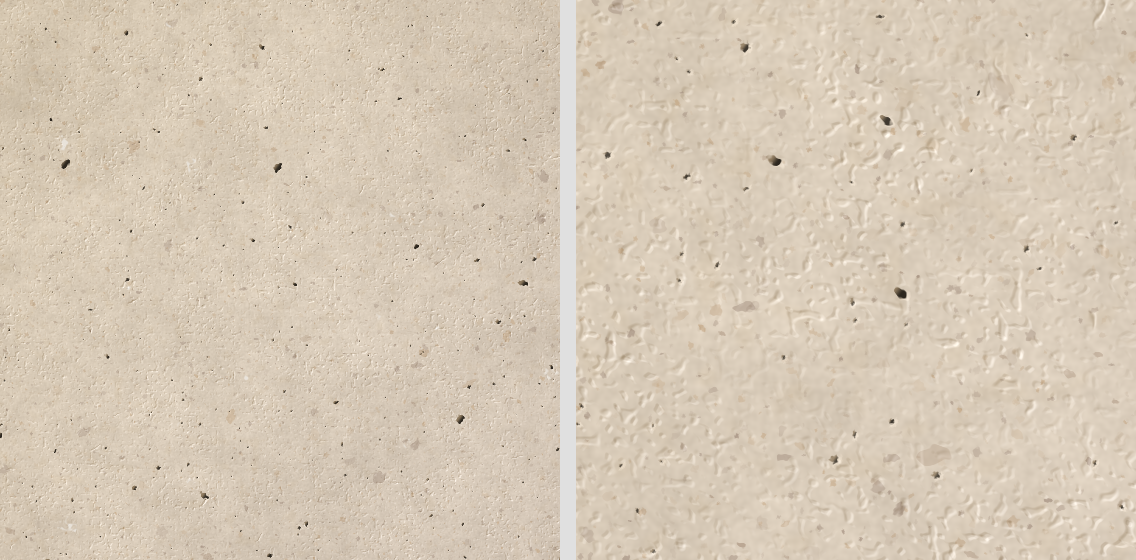
Left, the full canvas; right, a detail of the centre.
Reproduce this texture procedurally as a Shadertoy shader.

```glsl
// Pale honed limestone with faint shell grains, fine pitting and scattered dark pores.

vec2 hash2(vec2 p) {
    vec3 q = fract(p.xyx * vec3(0.1031, 0.1030, 0.0973));
    q += dot(q, q.yzx + 33.33);
    return fract((q.xx + q.yz) * q.zy);
}

mat2 rotation(float a) {
    return mat2(cos(a), sin(a), -sin(a), cos(a));
}

float cornerSlope(vec2 corner, vec2 offset) {
    float a = 6.2832 * hash2(corner).x;
    return dot(vec2(cos(a), sin(a)), offset);
}

float gradientNoise(vec2 p) {
    vec2 i = floor(p), f = fract(p);
    vec2 u = f * f * f * (f * (f * 6.0 - 15.0) + 10.0);
    vec2 e = vec2(1.0, 0.0);
    return mix(mix(cornerSlope(i, f), cornerSlope(i + e, f - e), u.x),
               mix(cornerSlope(i + e.yx, f - e.yx), cornerSlope(i + 1.0, f - 1.0), u.x), u.y);
}

// Nearest irregular grain: x = distance, y = random id, zw = offset in radii
vec4 nearestGrain(vec2 p, float cells, float share, vec2 radii, float seed) {
    vec4 best = vec4(1.0, 0.0, 0.0, 0.0);
    for (int j = -1; j <= 1; j++)
    for (int i = -1; i <= 1; i++) {
        vec2 cell = floor(p * cells) + vec2(i, j);
        vec2 place = hash2(cell + seed), kind = hash2(cell + seed + 71.3);
        if (kind.x > share) continue;
        float radius = mix(radii.x, radii.y, kind.y * kind.y);
        float id = fract(place.x * 17.0 + place.y * 31.0);
        vec2 offset = p - (cell + place) / cells;
        vec2 q = rotation(6.2832 * id) * offset;
        q.y *= 1.0 + 1.1 * fract(id * 5.0);
        float d = length(q) - radius * (1.0 + 0.8 * gradientNoise(offset / radius * 1.3 + place * 40.0));
        if (d < best.x) best = vec4(d, id, offset / radius);
    }
    return best;
}

float coverage(float d, float softness) {
    float w = max(softness, 0.7 / iResolution.y);
    return smoothstep(w, -w, d);
}

vec3 addGrains(vec3 color, vec4 grain, float strength) {
    vec3 tint = mix(vec3(0.76, 0.64, 0.50), vec3(0.62, 0.54, 0.48), smoothstep(0.3, 0.7, grain.y));
    float opacity = strength * mix(0.2, 1.0, pow(fract(grain.y * 7.0), 2.0));
    return mix(color, tint, opacity * coverage(grain.x, 0.0008));
}

float pitHeight(vec2 p) {
    return smoothstep(0.2, 0.45, gradientNoise(p * 120.0))
         + 0.8 * smoothstep(0.2, 0.45, gradientNoise(p * 200.0 + 37.0));
}

// Short curved shell edges, lit on one flank and shaded on the other
float shellRelief(vec2 p, vec2 light) {
    float relief = 0.0;
    for (int j = -1; j <= 1; j++)
    for (int i = -1; i <= 1; i++) {
        vec2 cell = floor(p * 15.0) + vec2(i, j);
        vec2 place = hash2(cell + 211.0), kind = hash2(cell + 307.0);
        if (kind.x > 0.4) continue;
        mat2 turn = rotation(6.2832 * kind.y);
        vec2 q = turn * (p - (cell + place) / 15.0);
        float span = mix(0.006, 0.02, place.x * place.y);
        float bend = 30.0 * (place.x - 0.5);
        float s = (q.y - bend * q.x * q.x + 0.003 * gradientNoise(p * 160.0)) / 0.0013;
        float taper = smoothstep(span, span * 0.4, abs(q.x));
        relief += s * exp(-s * s) * taper * (turn * light).y;
    }
    return relief;
}

// Hollow with a lit upper-left wall, a black floor and a pale lower-right lip
vec3 addPores(vec3 color, vec4 pore, vec2 light, float depth) {
    float side = dot(pore.zw, light);
    float lip = smoothstep(0.002, 0.0, abs(pore.x - 0.0012)) * smoothstep(0.2, 1.0, side);
    color += 0.07 * lip;
    float shade = smoothstep(-0.8, 0.3, side + 0.9 * fract(pore.y * 11.0) - 0.5);
    vec3 hollow = mix(vec3(0.55, 0.47, 0.36), vec3(0.14, 0.12, 0.09), shade);
    return mix(color, hollow, depth * coverage(pore.x, 0.0009));
}

void mainImage(out vec4 fragColor, in vec2 fragCoord) {
    vec2 p = fragCoord / iResolution.y;
    vec2 light = normalize(vec2(0.8, -0.6));

    // Matrix: warm upper left, cooler lower right, edges a little darker
    vec3 color = mix(vec3(0.862, 0.808, 0.722), vec3(0.842, 0.791, 0.733), dot(p, vec2(0.5, -0.5)) + 0.5);
    color -= vec3(0.06, 0.065, 0.07) * dot(p - 0.5, p - 0.5);
    color += 0.035 * gradientNoise(p * 3.0) + 0.03 * gradientNoise(p * 9.0 + 2.0);
    color += 0.03 * gradientNoise(p * 24.0 + 9.0);
    color += 0.03 * gradientNoise(p * 80.0) + 0.035 * gradientNoise(p * 230.0);
    color -= vec3(0.01, 0.015, 0.025) * smoothstep(0.1, 0.5, gradientNoise(p * 45.0 + 51.0));

    // Embedded grains, large to small
    color = addGrains(color, nearestGrain(p, 16.0, 0.6, vec2(0.003, 0.012), 3.0), 0.5);
    color = addGrains(color, nearestGrain(p, 46.0, 0.65, vec2(0.0015, 0.0055), 19.0), 0.55);
    color = addGrains(color, nearestGrain(p, 95.0, 0.5, vec2(0.0009, 0.0027), 43.0), 0.65);

    // Chalky white flecks
    vec4 chalk = nearestGrain(p, 9.0, 0.2, vec2(0.006, 0.02), 87.0);
    float broken = smoothstep(0.0, 0.35, gradientNoise(p * 100.0 + 13.0));
    color = mix(color, vec3(0.92, 0.90, 0.87), 0.9 * broken * coverage(chalk.x, 0.004));

    // Surface relief, gathered in patches
    float patches = smoothstep(-0.35, 0.4, gradientNoise(p * 13.0 + 5.0));
    float slope = pitHeight(p + 0.001 * light) - pitHeight(p - 0.001 * light);
    color -= vec3(0.9, 1.0, 1.15) * 0.11 * slope * mix(0.3, 1.0, patches);
    color += vec3(0.9, 1.0, 1.15) * 0.28 * shellRelief(p, light);

    // Open pores, small then large
    color = addPores(color, nearestGrain(p, 60.0, 0.07, vec2(0.0009, 0.0023), 131.0), light, 0.75);
    color = addPores(color, nearestGrain(p, 30.0, 0.09, vec2(0.0014, 0.004), 157.0), light, 0.85);
    color = addPores(color, nearestGrain(p, 12.0, 0.24, vec2(0.0035, 0.0095), 173.0), light, 0.95);

    fragColor = vec4(clamp(color, 0.0, 1.0), 1.0);
}
```
